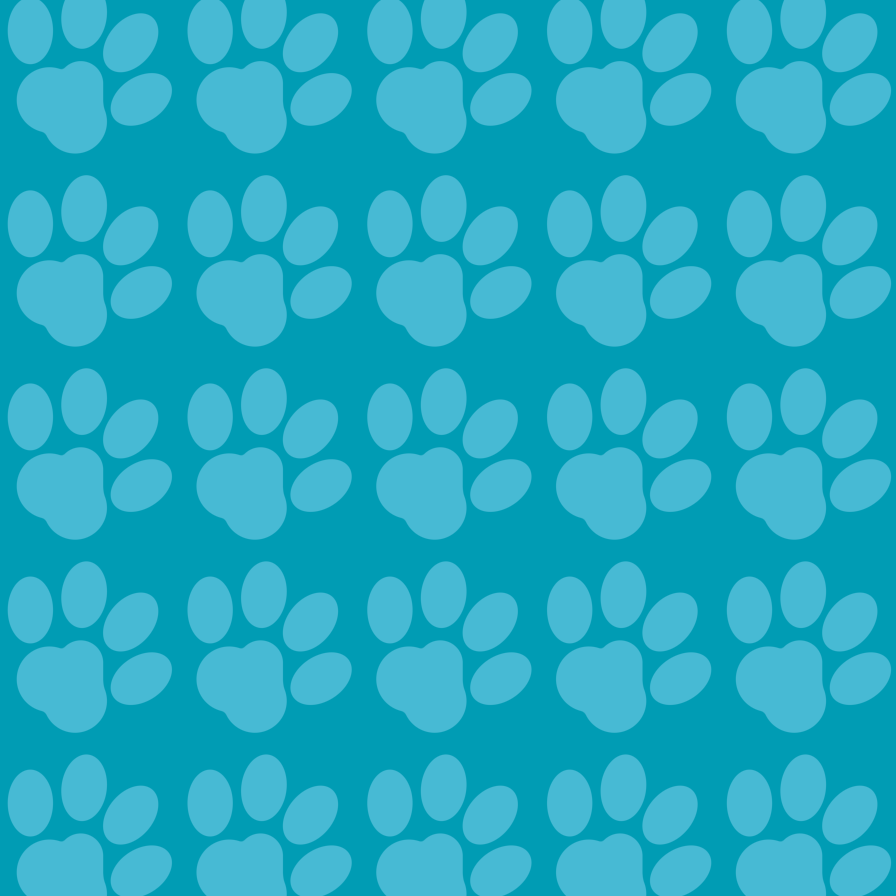
Reproduce this pattern procedurally as a WebGL 1 fragment shader.

```glsl
precision highp float;
// Flat pale-blue paw prints in a regular grid on a teal ground.

uniform vec2 u_resolution;

// Lengths below are in cell widths, with y up from the cell centre.
#define COLUMNS 4.984
#define CELL_HEIGHT 1.074
#define TOP_CROP 0.159
#define TOE_RADII vec2(0.126, 0.186)
#define PAD_BLEND 0.02
#define GROUND_COLOR vec3(0.0, 0.61, 0.705)
#define PAW_COLOR vec3(0.28, 0.73, 0.83)

float smoothUnion(float a, float b, float k) {
  float h = max(k - abs(a - b), 0.0) / k;
  return min(a, b) - 0.25 * k * h * h;
}

float circle(vec2 p, vec2 center, float radius) {
  return length(p - center) - radius;
}

float capsule(vec2 p, vec2 a, vec2 b, float radius) {
  vec2 axis = b - a;
  float t = clamp(dot(p - a, axis) / dot(axis, axis), 0.0, 1.0);
  return length(p - a - t * axis) - radius;
}

// Approximate distance to an upright oval leaning clockwise by tilt degrees.
float toe(vec2 p, vec2 center, float tilt) {
  float c = cos(radians(tilt));
  float s = sin(radians(tilt));
  p -= center;
  p = vec2(c * p.x - s * p.y, s * p.x + c * p.y);
  float k = length(p / TOE_RADII);
  float slope = length(p / (TOE_RADII * TOE_RADII));
  return k * (k - 1.0) / max(slope, 1e-4);
}

// Three overlapping lobes with softened joins.
float pad(vec2 p) {
  float side = circle(p, vec2(-0.225, -0.178), 0.182);
  float heel = circle(p, vec2(-0.082, -0.299), 0.177);
  float front = capsule(p, vec2(-0.051, -0.087), vec2(-0.051, -0.186), 0.125);
  return smoothUnion(smoothUnion(side, front, PAD_BLEND), heel, PAD_BLEND);
}

float paw(vec2 p) {
  float d = pad(p);
  d = min(d, toe(p, vec2(-0.331, 0.207), 0.0));
  d = min(d, toe(p, vec2(-0.032, 0.292), 7.0));
  d = min(d, toe(p, vec2(0.227, 0.140), 40.0));
  return min(d, toe(p, vec2(0.286, -0.175), 57.0));
}

void main() {
  // Grid position, measured from the top left corner.
  float pixel = COLUMNS / u_resolution.y;
  vec2 grid = vec2(gl_FragCoord.x, u_resolution.y - gl_FragCoord.y) * pixel;
  grid.y += TOP_CROP;

  // Cell-centred coordinates.
  vec2 cell = vec2(1.0, CELL_HEIGHT);
  vec2 p = (mod(grid, cell) - 0.5 * cell) * vec2(1.0, -1.0);

  float coverage = 1.0 - smoothstep(-0.75 * pixel, 0.75 * pixel, paw(p));
  gl_FragColor = vec4(mix(GROUND_COLOR, PAW_COLOR, coverage), 1.0);
}
```
